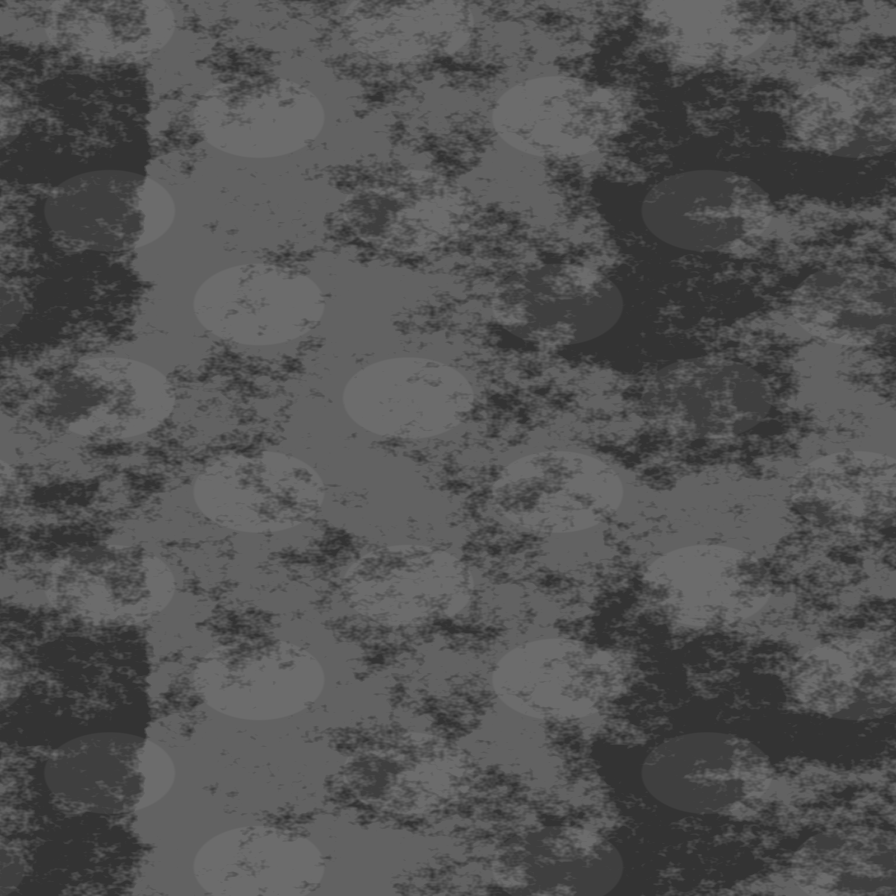
Write a WebGL 2 fragment shader that draws this texture.

```glsl
#version 300 es
precision highp float;
// Weathered grey surface: soft dark grains gathered in drifting patches, under
// staggered rows of faint pale ovals. Grain is tileable fractal gradient noise;
// a broad drift sets where it thickens and leaves one abrupt vertical seam.

uniform vec2 u_resolution;
out vec4 fragColor;

const float TAU = 6.2831853;

// Tones
const float LIGHT_TONE = 0.385;
const float DARK_TONE = 0.2;
const float OVAL_VEIL = 0.06;

// Tile and grain
const vec2 TILE = vec2(1.0, 0.6276);
const vec2 COARSE_CELLS = vec2(6.0, 6.0);
const int OCTAVES = 6;
const float PERSISTENCE = 0.85;
const float STAIN_START = -0.04;
const float STAIN_FULL = 0.76;

// Broad drift of the stain
const float SEAM_X = 0.165;
const float SEAM_WOBBLE = 0.011;
const float SEAM_SOFTNESS = 0.015;
const float CALM_BIAS = -0.3;
const float DENSE_BIAS = 0.8;

// Ovals
const vec2 OVAL_PERIOD = vec2(0.33333, 0.2092);
const vec2 OVAL_ORIGIN = vec2(0.1224, 0.026);
const vec2 OVAL_RADIUS = vec2(0.0729, 0.0455);

uint scramble(uint n) {
  n = n * 747796405u + 2891336453u;
  n = ((n >> ((n >> 28u) + 4u)) ^ n) * 277803737u;
  return (n >> 22u) ^ n;
}

vec2 gradientAt(vec2 cell, vec2 cells, uint seed) {
  uvec2 c = uvec2(mod(cell, cells) + 0.5);
  uint h = scramble(c.x + scramble(c.y + scramble(seed)));
  float angle = TAU * float(h & 65535u) / 65536.0;
  return vec2(cos(angle), sin(angle));
}

// Gradient noise that repeats after the given number of cells
float gradientNoise(vec2 p, vec2 cells, uint seed) {
  vec2 i = floor(p);
  vec2 f = p - i;
  vec2 w = f * f * f * (f * (f * 6.0 - 15.0) + 10.0);
  vec2 e = vec2(1.0, 0.0);
  float a = dot(gradientAt(i, cells, seed), f);
  float b = dot(gradientAt(i + e.xy, cells, seed), f - e.xy);
  float c = dot(gradientAt(i + e.yx, cells, seed), f - e.yx);
  float d = dot(gradientAt(i + e.xx, cells, seed), f - e.xx);
  return mix(mix(a, b, w.x), mix(c, d, w.x), w.y);
}

// Fractal grain, wider than tall, with strong fine octaves
float grain(vec2 t) {
  float sum = 0.0;
  float amplitude = 1.0;
  vec2 cells = COARSE_CELLS;
  for (int k = 0; k < OCTAVES; k++) {
    vec2 shift = float(k) * vec2(0.37, 0.71);
    sum += amplitude * gradientNoise(t * cells + shift, cells, uint(k) + 11u);
    amplitude *= PERSISTENCE;
    cells *= 2.0;
  }
  return sum;
}

// Thickens rightward from the seam inside a tilted horizontal band
float drift(vec2 t) {
  float wobble = SEAM_WOBBLE * cos(TAU * (t.y - 0.15));
  float s = fract(t.x - SEAM_X - wobble);
  float ramp = smoothstep(0.15, 0.6, s);
  ramp *= 1.0 - smoothstep(1.0 - SEAM_SOFTNESS, 1.0, s);
  float tilt = 0.27 * mix(0.6, s, ramp);
  float band = 0.5 + 0.5 * cos(TAU * (t.y - 0.6 + tilt));
  return mix(CALM_BIAS, DENSE_BIAS, ramp) * band;
}

// Coverage of two interleaved lattices of ovals
float ovals(vec2 p, float pixel) {
  float cover = 0.0;
  for (int k = 0; k < 2; k++) {
    vec2 q = (p - OVAL_ORIGIN) / OVAL_PERIOD + 0.5 * float(k);
    q = (fract(q + 0.5) - 0.5) * OVAL_PERIOD;
    float dist = (length(q / OVAL_RADIUS) - 1.0) * OVAL_RADIUS.y;
    cover = max(cover, 1.0 - smoothstep(-pixel, pixel, dist));
  }
  return cover;
}

void main() {
  // Canvas units, with y measured down from the top edge
  vec2 p = gl_FragCoord.xy / u_resolution.y;
  p.y = 1.0 - p.y;

  vec2 t = p / TILE;
  float density = grain(t) + drift(t);
  float stain = clamp((density - STAIN_START) / (STAIN_FULL - STAIN_START), 0.0, 1.0);

  float tone = mix(LIGHT_TONE, DARK_TONE, stain);
  tone = mix(tone, 1.0, OVAL_VEIL * ovals(p, 1.0 / u_resolution.y));
  fragColor = vec4(vec3(tone), 1.0);
}
```
